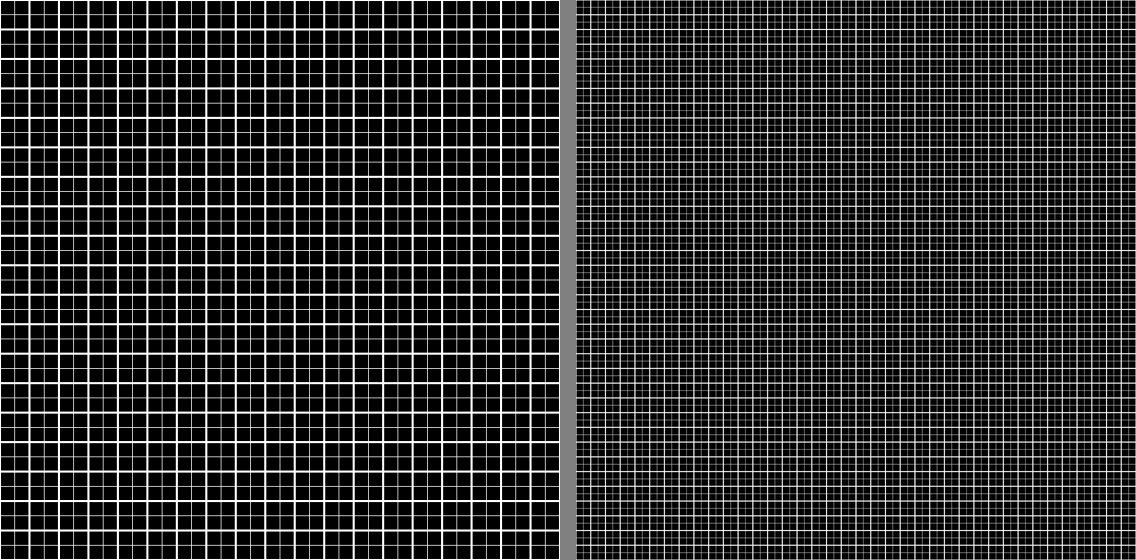
Left: one tile. Right: repeated 2 by 2.
Reproduce this pattern procedurally as a WebGL 2 fragment shader.

```glsl
#version 300 es
precision highp float;
// A white graph-paper grid on black: 19 by 19 square cells with bold borders,
// each split into quarters by a hairline cross. Every line is box-filtered
// over the pixel footprint, and whole cell counts make the canvas tile.

uniform vec2 u_resolution;
out vec4 fragColor;

const float CELLS = 19.0;         // repeats across and down
const float BOLD_WIDTH = 0.070;   // line widths, as fractions of a cell
const float HAIR_WIDTH = 0.025;
const vec3 BACKGROUND = vec3(0.0);
const vec3 LINE_COLOR = vec3(1.0);

// Signed distance per axis to the nearest line of a unit grid
vec2 gridOffset(vec2 p, float shift) {
  return fract(p - shift + 0.5) - 0.5;
}

// Share of the pixel footprint covered by a line, per axis
vec2 lineCoverage(vec2 offset, float width, vec2 footprint) {
  vec2 upper = min(offset + 0.5 * footprint, vec2(0.5 * width));
  vec2 lower = max(offset - 0.5 * footprint, vec2(-0.5 * width));
  return clamp((upper - lower) / footprint, 0.0, 1.0);
}

// Union of vertical and horizontal lines
float gridMask(vec2 p, float shift, float width, vec2 footprint) {
  vec2 cover = lineCoverage(gridOffset(p, shift), width, footprint);
  return 1.0 - (1.0 - cover.x) * (1.0 - cover.y);
}

void main() {
  vec2 cell = gl_FragCoord.xy / u_resolution * CELLS;
  vec2 footprint = CELLS / u_resolution;

  // Bold lines on the cell borders, hairlines through the cell centres
  float bold = gridMask(cell, 0.0, BOLD_WIDTH, footprint);
  float hair = gridMask(cell, 0.5, HAIR_WIDTH, footprint);
  float ink = 1.0 - (1.0 - bold) * (1.0 - hair);

  fragColor = vec4(mix(BACKGROUND, LINE_COLOR, ink), 1.0);
}
```
